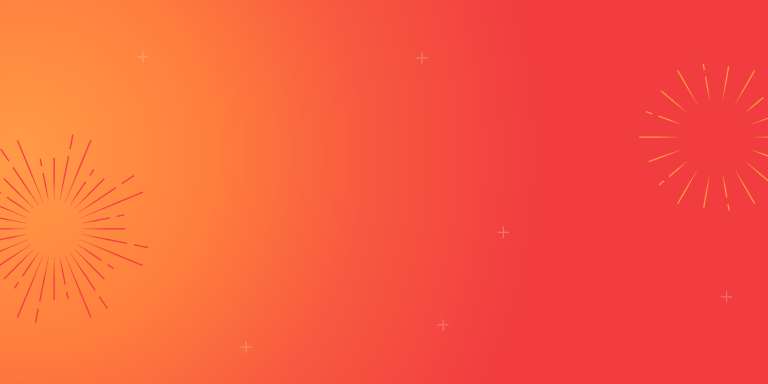
Reproduce this background procedurally as a WebGL 1 fragment shader.

```glsl
precision highp float;
// Warm radial gradient from orange to red with two line-art starbursts and
// small faint plus signs. Each burst folds the plane into equal sectors and
// draws one tapered ray per sector, its lengths cycling with the sector index.

uniform vec2 u_resolution;

const float TAU = 6.2831853;
const vec3 GLOW   = vec3(1.00, 0.605, 0.28);
const vec3 ORANGE = vec3(1.00, 0.495, 0.24);
const vec3 CORAL  = vec3(0.97, 0.35, 0.25);
const vec3 RED    = vec3(0.945, 0.235, 0.25);
const vec3 GOLD   = vec3(0.99, 0.62, 0.24);

// Part of a pixel-wide window at distance d covered by a band of half width w.
float band(float d, float w, float px) {
  float h = 0.5 * px;
  return clamp((min(d + h, w) - max(d - h, -w)) / px, 0.0, 1.0);
}

// Horizontal stroke between span.x and span.y.
float stroke(vec2 q, vec2 span, float w, float px) {
  float middle = 0.5 * (span.x + span.y);
  float halfLength = 0.5 * (span.y - span.x);
  return band(q.y, w, px) * band(q.x - middle, halfLength, px);
}

// Stroke that widens from a point at its inner end.
float taperedRay(vec2 q, vec2 span, float w, float px) {
  float taper = smoothstep(span.x, mix(span.x, span.y, 0.6), q.x);
  return stroke(q, span, w * mix(0.25, 1.0, taper), px);
}

// Index of the sector around the origin that holds p.
float sectorIndex(vec2 p, float count) {
  return floor(atan(p.y, p.x) / TAU * count + 0.5);
}

// Turns p so that the ray of sector k lies along +x.
vec2 alignToRay(vec2 p, float k, float count) {
  float a = k * TAU / count;
  float c = cos(a);
  float s = sin(a);
  return vec2(c * p.x + s * p.y, c * p.y - s * p.x);
}

// Dense burst of 32 rays: plain, short with dash, long, medium with dash.
float denseBurst(vec2 p, float w, float px) {
  float k = sectorIndex(p, 32.0);
  vec2 q = alignToRay(p, k, 32.0);
  float kind = mod(k + 0.5, 4.0);
  float reach = 0.185;
  vec2 dash = vec2(0.0);
  if (kind > 3.0) {
    reach = 0.193;
    dash = vec2(0.212, 0.250);
  } else if (kind > 2.0) {
    reach = 0.250;
  } else if (kind > 1.0) {
    reach = 0.148;
    dash = vec2(0.167, 0.186);
  }
  return max(taperedRay(q, vec2(0.074, reach), w, px), stroke(q, dash, w, px));
}

// Open burst of 18 rays: long, plain, short with dash.
float openBurst(vec2 p, float w, float px) {
  float k = sectorIndex(p, 18.0);
  vec2 q = alignToRay(p, k, 18.0);
  float kind = mod(k + 0.5, 3.0);
  float reach = 0.200;
  vec2 dash = vec2(0.0);
  if (kind > 2.0) {
    reach = 0.160;
    dash = vec2(0.177, 0.194);
  } else if (kind > 1.0) {
    reach = 0.187;
  }
  return max(taperedRay(q, vec2(0.100, reach), w, px), stroke(q, dash, w, px));
}

float plusSign(vec2 p, float px) {
  vec2 arm = vec2(-0.0145, 0.0145);
  return max(stroke(p, arm, 0.0015, px), stroke(p.yx, arm, 0.0015, px));
}

vec3 background(vec2 p) {
  float r = length(p - vec2(0.05, 0.60));
  vec3 color = mix(GLOW, ORANGE, clamp(r / 0.5, 0.0, 1.0));
  color = mix(color, CORAL, clamp((r - 0.5) / 0.4, 0.0, 1.0));
  return mix(color, RED, clamp((r - 0.9) / 0.47, 0.0, 1.0));
}

void main() {
  float px = 1.0 / u_resolution.y;
  vec2 p = gl_FragCoord.xy * px;
  vec3 color = background(p);

  // Starbursts
  color = mix(color, RED, 0.95 * denseBurst(p - vec2(0.141, 0.404), 0.0018, px));
  color = mix(color, GOLD, 0.95 * openBurst(p - vec2(1.865, 0.643), 0.0017, px));

  // Scattered plus signs
  float plus = plusSign(p - vec2(0.372, 0.852), px);
  plus += plusSign(p - vec2(1.099, 0.849), px);
  plus += plusSign(p - vec2(1.311, 0.395), px);
  plus += plusSign(p - vec2(1.154, 0.154), px);
  plus += plusSign(p - vec2(0.641, 0.096), px);
  plus += plusSign(p - vec2(1.892, 0.227), px);
  color = mix(color, vec3(1.0, 0.88, 0.82), 0.33 * plus);

  gl_FragColor = vec4(color, 1.0);
}
```
